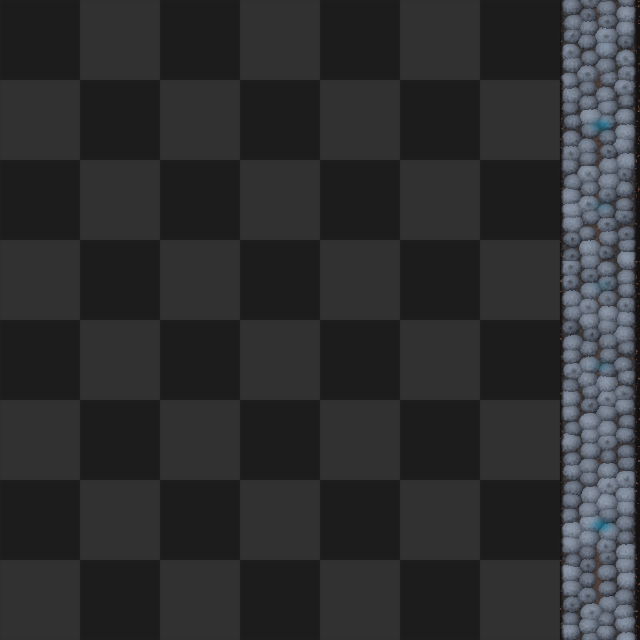
Give the GLSL for this pattern, as a three.js fragment shader.

```glsl
// An 8 by 8 board of two dark greys, whose last column is a beaded blue cord.
// The board is a product of two smoothed square waves; the cord is made of
// jittered, lit domes on a staggered lattice over a rough brown backing.

varying vec2 vUv;

const float PI = 3.14159265;
const float CELLS = 8.0;
const float EDGE = 0.001;          // half width of a smoothed edge, in canvas units
const float BEAD_COLUMNS = 4.0;
const float BEADS_PER_CELL = 5.5;

const vec3 DARK_GREY = vec3(0.108);
const vec3 LIGHT_GREY = vec3(0.192);
const vec3 CORD_SHADOW = vec3(0.13, 0.14, 0.17);
const vec3 CORD_LIGHT = vec3(0.62, 0.67, 0.74);
const vec3 BACKING = vec3(0.25, 0.235, 0.24);
const vec3 BORDER = vec3(0.075, 0.065, 0.065);
const vec3 RUST = vec3(0.40, 0.28, 0.23);
const vec3 CYAN = vec3(0.10, 0.47, 0.60);

vec2 hash2(vec2 p) {
  vec2 q = vec2(dot(p, vec2(127.1, 311.7)), dot(p, vec2(269.5, 183.3)));
  return fract(sin(q) * 43758.5);
}

float cornerSlope(vec2 corner, vec2 offset) {
  return dot(hash2(corner) * 2.0 - 1.0, offset);
}

// Gradient noise, roughly -0.7 to 0.7
float noise(vec2 p) {
  vec2 i = floor(p);
  vec2 f = fract(p);
  vec2 u = f * f * (3.0 - 2.0 * f);
  vec2 x = vec2(1.0, 0.0);
  vec2 y = vec2(0.0, 1.0);
  float low = mix(cornerSlope(i, f), cornerSlope(i + x, f - x), u.x);
  float high = mix(cornerSlope(i + y, f - y), cornerSlope(i + 1.0, f - 1.0), u.x);
  return mix(low, high, u.y);
}

vec3 checker(vec2 uv, float cells, float edge) {
  vec2 wave = clamp(sin(PI * cells * uv) / (PI * cells * edge), -1.0, 1.0);
  return mix(DARK_GREY, LIGHT_GREY, 0.5 + 0.5 * wave.x * wave.y);
}

// Lit dome: x is brightness, y is height (negative outside the bead)
vec2 bead(vec2 offset, vec2 radius, float hole) {
  vec2 d = offset / radius;
  float r2 = dot(d, d);
  float height = 1.0 - r2;
  float light = 0.30 + 0.40 * height + 0.24 * dot(d, vec2(-0.5, 0.8));
  light -= hole * exp(-r2 * 14.0);
  return vec2(light, height);
}

// Highest of the beads around p, as brightness and height
vec2 beadLattice(vec2 p) {
  vec2 top = vec2(0.0, -1.0);
  for (float c = 0.0; c < BEAD_COLUMNS; c++) {
    float stagger = 0.5 * mod(c, 2.0);
    float row = floor(p.y * BEADS_PER_CELL - stagger);
    for (float k = -1.0; k <= 1.0; k++) {
      vec2 id = vec2(c, row + k);
      vec2 jitter = hash2(id + 3.0) - 0.5;
      vec2 kind = hash2(id + 57.0);
      vec2 centre = vec2(0.145 + 0.225 * c, (id.y + 0.5 + stagger) / BEADS_PER_CELL);
      centre += jitter * vec2(0.06, 0.05);
      vec2 radius = vec2(0.125, 0.108) * (0.88 + 0.28 * kind.x);
      vec2 b = bead(p - centre, radius, 0.35 * step(0.72, kind.y));
      b.x += 0.22 * (kind.x - 0.5);
      if (b.y > top.y) top = b;
    }
  }
  return top;
}

// p.x runs 0 to 1 across the cord, p.y counts board cells
vec3 cord(vec2 p) {
  float grain = noise(p * vec2(36.0, 32.0));
  float mottle = noise(p * vec2(5.0, 3.0) + 20.0);

  // Backing, with a rusty seam down the middle
  float seam = exp(-pow((p.x - 0.47) / 0.07, 2.0));
  vec3 color = BACKING * (0.9 + 0.6 * grain);
  color = mix(color, RUST, seam * (0.35 + 0.4 * mottle));

  // Beads
  vec2 top = beadLattice(p + 0.025 * vec2(mottle, grain));
  float light = clamp(top.x + 0.14 * grain + 0.12 * mottle, 0.0, 1.0);
  vec3 beadColor = mix(CORD_SHADOW, CORD_LIGHT, light);
  color = mix(color, beadColor, smoothstep(-0.08, 0.15, top.y));

  // One cyan fleck per cell, of uneven strength
  float strength = smoothstep(0.1, 0.6, hash2(vec2(floor(p.y), 9.0)).x);
  vec2 fleck = (vec2(p.x, fract(p.y)) - vec2(0.52, 0.43)) / vec2(0.11, 0.07);
  float spot = exp(-dot(fleck, fleck)) * strength;
  color = mix(color, CYAN * (0.65 + 0.6 * light), 0.8 * spot);

  // Ragged dark borders with rusty specks
  float ragged = 0.025 * noise(vec2(p.y * 14.0, 4.0));
  float inside = smoothstep(0.0, 0.06, p.x + ragged)
               * (1.0 - smoothstep(0.91, 0.965, p.x + ragged));
  vec3 border = mix(BORDER, RUST, smoothstep(0.15, 0.5, grain));
  return mix(border, color, inside);
}

void main() {
  float cordStart = 1.0 - 1.0 / CELLS;
  vec2 cordPoint = vec2(vUv.x - cordStart, vUv.y) * CELLS;
  float onCord = smoothstep(cordStart - EDGE, cordStart + EDGE, vUv.x);
  vec3 color = mix(checker(vUv, CELLS, EDGE), cord(cordPoint), onCord);
  gl_FragColor = vec4(color, 1.0);
}
```
